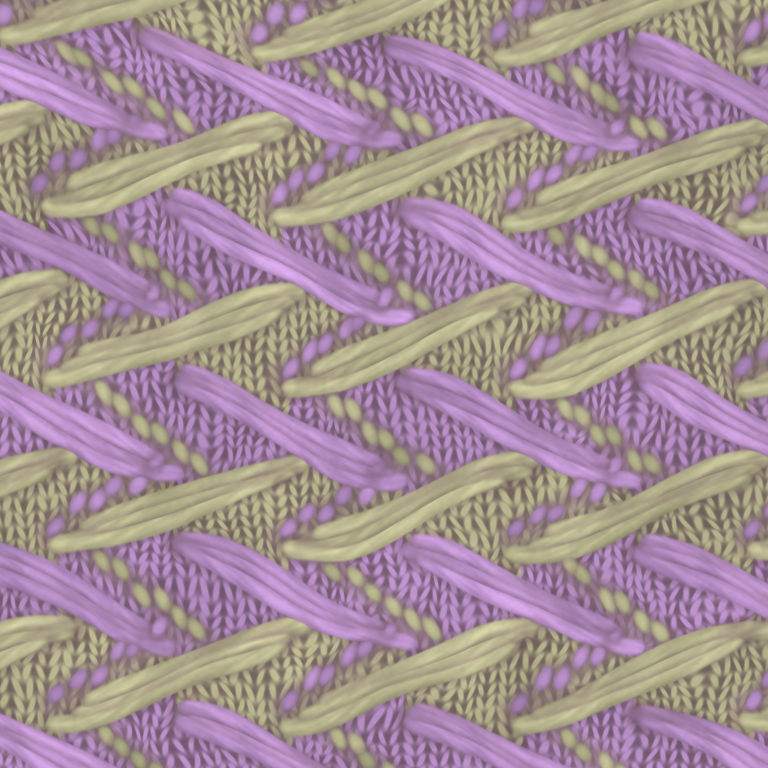
A Shadertoy shader for this texture:

```glsl
// Two-colour knitted fabric: slanting bundles of loose yarn cross a ground of V stitches,
// with single contrasting stitches beside them. Every yarn has a height, and the
// highest one wins, so that the bundles tuck under each other at their ends.

const float ROW = 0.745;                      // repeat height, in repeat widths
const vec3 LILAC = vec3(0.75, 0.585, 0.81);
const vec3 SAGE = vec3(0.75, 0.735, 0.58);
const vec3 GAP = vec3(0.43, 0.33, 0.37);
const vec3 BLEND = vec3(0.60, 0.51, 0.53);    // where both yarns mingle

float hash(vec2 p) {
    p = fract(p * vec2(0.1731, 0.2917) + 0.37);
    p += dot(p, p.yx + 19.19);
    return fract(p.x * p.y * 7.31);
}

float noise(vec2 p) {
    vec2 i = floor(p), f = fract(p);
    f *= f * (3.0 - 2.0 * f);
    return mix(mix(hash(i), hash(i + vec2(1, 0)), f.x),
               mix(hash(i + vec2(0, 1)), hash(i + vec2(1, 1)), f.x), f.y);
}

// Centre lines of the two bundles, y pointing down
float bend(float t) { return mix(t, smoothstep(0.0, 1.0, t), 0.6); }
float sageLine(float x) { return -0.39 * bend(clamp(x / 1.04, 0.0, 1.0)); }
float lilacLine(float x) { return -0.02 + 0.42 * bend(clamp((x - 0.5) / 0.98, 0.0, 1.0)); }

// Bundles narrow towards both ends
float spread(float t) {
    t = clamp(t, 0.0, 1.0);
    return 0.35 + 0.65 * min(1.0, 5.5 * t * (1.0 - t));
}

// Adds a layer with a soft edge and a contact shadow; top holds colour and height
void lay(inout vec4 top, vec3 color, float z) {
    float dz = z - top.a;
    top.rgb = mix(top.rgb, GAP, 0.28 * smoothstep(-1.8, 0.0, dz));
    top.rgb = mix(top.rgb, color, smoothstep(-0.32, 0.32, dz));
    top.a = max(top.a, z);
}

// One twisted yarn between x = ends.x and ends.y
void strand(inout vec4 top, vec2 q, float lineY, vec2 ends, vec3 color, float slant) {
    float radius = 0.037;
    float over = q.x - clamp(q.x, ends.x, ends.y);
    float across = (q.y - lineY) * 0.9 / radius;
    float d2 = across * across + over * over / (radius * radius * 2.0);
    float t = clamp((q.x - ends.x) / (ends.y - ends.x), 0.0, 1.0);
    float fibre = noise(vec2(q.x * 16.0 + slant * across * 1.2, across * 1.6 + 20.0 + 9.0 * ends.x));
    float light = 1.02 - 0.16 * min(d2, 1.5) - 0.04 * across + 0.16 * (fibre - 0.5);
    lay(top, color * light, (1.0 - d2) * (0.5 + 1.8 * t * (1.0 - t)));
}

// A staggered row of single stitches from a to b, on a patch of mingled yarn
void beads(inout vec4 top, vec2 q, vec2 a, vec2 b, float stagger, vec3 color, float seed) {
    vec2 ab = b - a;
    float away = length(q - a - ab * clamp(dot(q - a, ab) / dot(ab, ab), 0.0, 1.0));
    float bare = 1.0 - smoothstep(0.0, 0.25, top.a);
    top.rgb = mix(top.rgb, BLEND, 0.5 * bare * (1.0 - smoothstep(0.02, 0.09, away)));
    for (float k = 0.0; k < 6.0; k++) {
        float h = hash(vec2(k * 3.7, seed));
        vec2 d = q - mix(a, b, (k + 0.5) / 6.0) - 0.04 * (vec2(h, fract(h * 7.0)) - 0.5);
        d.y += stagger * mod(k, 2.0);
        d.x -= 0.4 * d.y * sign(ab.y);
        vec2 e = d / vec2(0.034, 0.042 + 0.012 * h);
        float d2 = dot(e, e);
        lay(top, color * (0.96 - 0.16 * min(d2, 1.5) + 0.14 * (h - 0.5)), 0.5 * (1.0 - d2));
    }
}

// Ground of V stitches, its colour switching at the bundles
vec3 ground(vec2 p) {
    float x = fract(p.x);
    float upper = sageLine(x);
    float lower = lilacLine(x < 0.5 ? x + 1.0 : x);
    bool below = fract((p.y - upper) / ROW) < (lower - upper) / ROW;
    vec3 color = below == (x >= 0.5) ? SAGE : LILAC;
    vec2 w = p + 0.06 * (vec2(noise(p * 7.0), noise(p * 7.0 + 40.0)) - 0.5);
    float side = abs(fract(w.x * 10.0) - 0.5);
    float v = w.y * 12.0 / ROW + side * 2.2;

    // Soft rounded legs with dark pockets where their ends meet
    float leg = 0.5 - 0.5 * cos(12.566 * side);
    float along = 0.5 - 0.5 * cos(6.283 * v);
    float body = 0.45 * leg + 0.25 * along + 0.35 * leg * along;
    body += 0.35 * (noise(w * 13.0) - 0.5);
    return mix(mix(color * 0.64, GAP, 0.5), color * 0.97, smoothstep(-0.05, 0.72, body));
}

void mainImage(out vec4 fragColor, in vec2 fragCoord) {
    vec2 uv = fragCoord / iResolution.xy;
    vec2 p = vec2(uv.x, 1.0 - uv.y) * 3.34;

    // Uneven stretch of the cloth, strongest at the top left
    p += vec2(0.27 * exp(-1.6 * p.y) * (1.0 - uv.x), -0.09 * smoothstep(0.2, 1.2, p.x) * uv.y);
    p += 0.04 * (vec2(noise(p * 2.5), noise(p * 2.5 + 30.0)) - 0.5);
    p -= vec2(0.26, 1.63);

    vec4 top = vec4(ground(p), 0.0);
    vec2 home = floor(p / vec2(1.0, ROW));
    for (float j = -1.0; j <= 1.0; j++)
    for (float i = -1.0; i <= 1.0; i++) {
        vec2 id = home + vec2(i, j);
        vec2 q = p - id * vec2(1.0, ROW);
        float seed = hash(id + 11.0);
        beads(top, q, vec2(-0.04, -0.06), vec2(0.46, -0.37), 0.04, LILAC, seed * 50.0);
        beads(top, q, vec2(0.16, 0.05), vec2(0.64, 0.40), 0.02, SAGE, seed * 50.0 + 9.0);

        // Three yarns per bundle, tapering and slightly irregular
        for (float k = -1.0; k <= 1.0; k++) {
            float h = hash(id * 3.0 + k + 5.0);
            float wave = 0.016 * sin(q.x * 7.0 + h * 6.28);
            float tone = 0.99 + 0.1 * (h - 0.5);
            float fan = k * (0.047 + 0.016 * (seed - 0.5));
            strand(top, q, sageLine(q.x) + fan * spread(q.x / 1.04) + wave,
                   vec2(0.05 - 0.07 * k + 0.05 * h, 1.0 - 0.06 * k - 0.05 * h), SAGE * tone, 1.0);
            strand(top, q, lilacLine(q.x) + fan * spread((q.x - 0.5) / 0.98) - wave,
                   vec2(0.53 + 0.06 * h, 1.41 + 0.05 * k + 0.05 * h), LILAC * tone, -1.0);
        }
    }

    // Fuzz and soft unevenness of the wool
    float fuzz = 0.04 * (noise(p * 50.0) - 0.5) + 0.1 * (noise(p * 4.0) - 0.5);
    fragColor = vec4(top.rgb * (1.0 + fuzz), 1.0);
}
```
